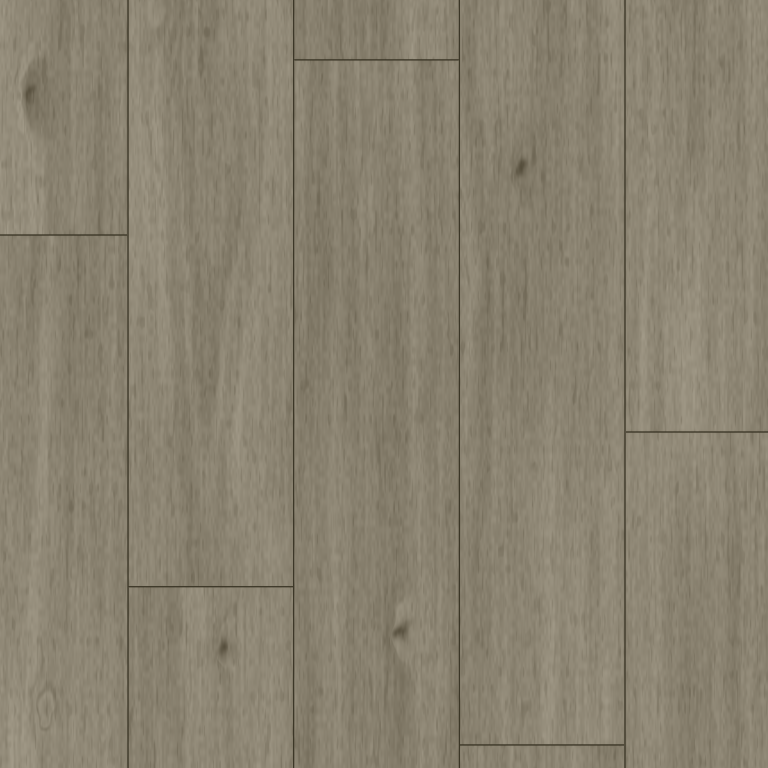
Write a Shadertoy shader that draws this texture.

```glsl
// Grey-brown oak floor: five columns of long upright planks with staggered ends.
// Each plank bends a growth-ring field around hashed knots, then adds stretched
// noise for fibres and pores; thin dark seams are cut by distance to the edges.

float hash(vec2 p) {
    vec3 q = fract(p.xyx * vec3(0.1031, 0.1030, 0.0973));
    q += dot(q, q.yzx + 33.33);
    return fract((q.x + q.y) * q.z);
}

float noise(vec2 p) {
    vec2 i = floor(p), f = fract(p);
    f = f * f * (3.0 - 2.0 * f);
    return mix(mix(hash(i), hash(i + vec2(1, 0)), f.x),
               mix(hash(i + vec2(0, 1)), hash(i + vec2(1, 1)), f.x), f.y);
}

// Noise centred on zero
float grain(vec2 p) {
    return noise(p) - 0.5;
}

// Returns ring swelling (x) and dark core (y) of the knots around p
vec2 knots(vec2 p, float plank) {
    const float spacing = 0.42;
    vec2 result = vec2(0);
    for (int k = -1; k <= 1; k++) {
        float cell = floor(p.y / spacing) + float(k);
        vec2 seed = vec2(cell + 20.0, plank * 7.0 + 3.0);
        if (hash(seed) > 0.75) continue;
        vec2 centre = vec2((hash(seed + 31.0) - 0.5) * 0.13,
                           (cell + 0.2 + 0.6 * hash(seed + 57.0)) * spacing);
        float size = mix(0.013, 0.025, hash(seed + 73.0));
        vec2 d = p - centre;
        d += 0.009 * vec2(grain(p * vec2(90, 50) + seed), grain(p * vec2(60, 70) - seed));
        vec2 halo = d / (size * vec2(1.1, 2.8));
        vec2 core = d / vec2(0.007, 0.010);
        result.x += exp(-dot(halo, halo));
        result.y += step(0.5, hash(seed + 91.0)) * exp(-dot(core, core));
    }
    return result;
}

// Brightness offset of the wood; p is across and along the plank
float woodShade(vec2 p, float plank) {
    vec2 shift = plank * vec2(17.3, 41.7);
    vec2 knot = knots(p, plank);
    float swirl = min(knot.x, 1.0);

    // Growth rings: straight on most planks, nested arches on every seventh
    float arched = step(abs(mod(plank, 7.0) - 5.0), 0.5);
    float arch = sqrt(p.x * p.x + 0.0002) - 0.07 * p.y;
    float ring = mix(p.x, arch, arched);
    ring += 0.035 * grain(p * vec2(9.0, 2.8) + shift);
    ring += 0.007 * grain(p * vec2(30.0, 14.0) + shift) + 0.045 * knot.x;
    float rings = grain(vec2(ring * 120.0, p.y * 1.3) + shift);

    float heart = arched * exp(-p.x * p.x * 500.0);
    float shade = (hash(vec2(plank, 9.0)) - 0.5) * 0.025;
    shade += rings * (0.038 + 0.05 * heart + 0.10 * swirl) - 0.025 * heart;

    // Broad blotches, streaks along the rings, and fine fibres
    shade += 0.060 * grain(p * vec2(14.0, 3.0) + shift);
    shade += 0.050 * grain(vec2(ring * 50.0, p.y * 1.2) + shift.yx);
    shade += 0.042 * grain(vec2(p.x * 290.0, p.y * 11.0) + shift);
    shade += 0.050 * grain(vec2(p.x * 430.0, p.y * 110.0) - shift);

    // Short dark pores
    float pore = noise(vec2(p.x * 340.0, p.y * 45.0) + shift.yx);
    shade -= 0.040 * smoothstep(0.70, 0.92, pore);

    return shade - 0.020 * knot.x - 0.26 * knot.y * (0.75 + 1.2 * rings);
}

void mainImage(out vec4 fragColor, in vec2 fragCoord) {
    vec2 uv = fragCoord / iResolution.xy;
    float pixel = 1.0 / min(iResolution.x, iResolution.y);

    // Plank layout: one end joint height per column
    const float width = 0.2157, len = 1.25;
    const float joints[5] = float[5](0.694, 0.236, 0.922, 0.030, 0.4375);
    float column = floor((uv.x - 0.1667) / width);
    float across = uv.x - 0.1667 - (column + 0.5) * width;
    float along = uv.y - joints[clamp(int(column) + 1, 0, 4)];
    float row = floor(along / len);
    along -= row * len;
    float plank = (column + 2.0) * 2.0 + row + 1.0;

    vec3 color = vec3(0.557, 0.527, 0.457) + woodShade(vec2(across, along), plank);

    // Thin seams with a faint bevel
    float edge = min(0.5 * width - abs(across), min(along, len - along));
    color -= 0.025 * exp(-edge / 0.0015);
    float seam = 1.0 - smoothstep(0.0008 - 0.6 * pixel, 0.0008 + 0.6 * pixel, edge);
    color = mix(color, vec3(0.22, 0.20, 0.14), seam);

    fragColor = vec4(clamp(color, 0.0, 1.0), 1.0);
}
```
